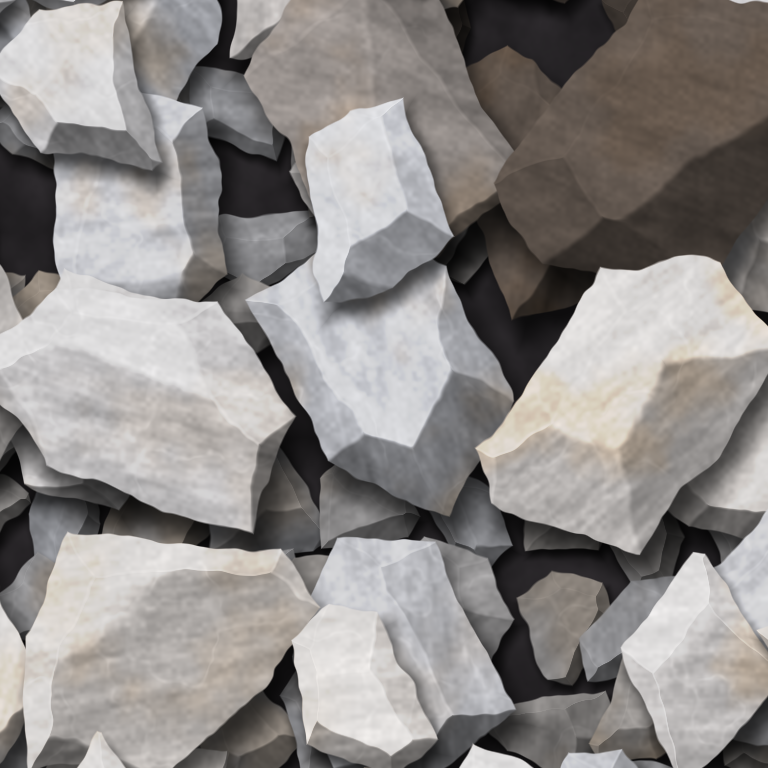
Write a Shadertoy shader that draws this texture.

```glsl
const vec3 LIGHT = vec3(-0.35, 0.62, 0.70);
const vec3 GAP = vec3(0.15, 0.14, 0.15);
const vec3 COOL_GREY = vec3(0.82, 0.83, 0.86);
const vec3 CREAM = vec3(0.91, 0.885, 0.865);
const vec3 DARK_BROWN = vec3(0.37, 0.33, 0.30);
const vec3 OCHRE_TINT = vec3(1.0, 0.93, 0.84);
const int SIDES = 6;

struct Rock {
    float edge;   // signed distance to the outline, negative inside
    vec3 normal;  // facet normal
    float wear;   // brightness of worn ridges
};

float hash(vec2 p) {
    return fract(sin(dot(p, vec2(127.1, 311.7))) * 43758.5453);
}

float noise(vec2 p) {
    vec2 cell = floor(p), f = fract(p);
    f = f * f * (3.0 - 2.0 * f);
    float low = mix(hash(cell), hash(cell + vec2(1, 0)), f.x);
    float high = mix(hash(cell + vec2(0, 1)), hash(cell + vec2(1, 1)), f.x);
    return mix(low, high, f.y);
}

float fbm(vec2 p) {
    float sum = 0.0, amp = 0.53;
    for (int i = 0; i < 4; i++) {
        sum += amp * noise(p);
        p = mat2(1.6, 1.2, -1.2, 1.6) * p + 5.3;
        amp *= 0.5;
    }
    return sum;
}

vec2 direction(float angle) {
    return vec2(cos(angle), sin(angle));
}

// Convex block seen from above: a tilted top cut by sloping side planes
Rock rockShape(vec2 p, vec2 seed) {
    vec2 axis = direction(6.283 * hash(seed + 0.7));
    vec2 slope = 0.6 * (vec2(hash(seed + 1.3), hash(seed + 2.9)) - 0.5);
    float height = 0.40 + dot(slope, p);
    Rock rock = Rock(-9.0, vec3(0), 0.0);
    for (int k = 0; k < SIDES; k++) {
        vec2 s = seed + float(k) * 3.17;
        vec2 dir = direction((float(k) + 0.7 * hash(s)) * 6.283 / float(SIDES));
        float reach = mix(0.72, 1.0, hash(s + 4.1)) * (1.0 - 0.38 * abs(dot(dir, axis)));
        float steep = mix(0.6, 2.8, hash(s + 8.6));
        float side = dot(dir, p) - reach;
        float plane = -side * steep;
        float cut = smoothstep(-0.03, 0.03, height - plane);
        slope = mix(slope, -dir * steep, cut);
        rock.wear = max(rock.wear * (1.0 - cut), 4.0 * cut * (1.0 - cut));
        height = min(height, plane);
        rock.edge = max(rock.edge, side);
    }
    rock.normal = normalize(vec3(-slope, 1.0));
    return rock;
}

// Mineral colour with stains, strata, pale veins and grain
vec3 stoneColour(vec2 uv, vec2 centre, vec2 seed, vec2 grainDir) {
    vec3 base = mix(COOL_GREY, CREAM, hash(seed + 11.0));
    base *= mix(0.92, 1.04, hash(seed + 12.0));
    float darkness = smoothstep(0.30, 0.18, distance(centre, vec2(0.70, 0.97)));
    darkness = max(darkness, step(0.96, hash(seed + 13.0)));
    base = mix(base, DARK_BROWN, darkness);

    float stain = smoothstep(0.48, 0.70, fbm(uv * 7.0 + seed * 7.3));
    base *= mix(vec3(1), OCHRE_TINT, stain * mix(0.2, 1.0, hash(seed + 14.0)));

    vec2 along = vec2(dot(uv, grainDir), dot(uv, vec2(-grainDir.y, grainDir.x)));
    base *= 0.88 + 0.24 * fbm(along * vec2(8, 36) + seed * 3.1);
    float vein = abs(fbm(uv * 11.0 + seed * 5.7) - 0.5);
    base += 0.04 * (1.0 - darkness) * smoothstep(0.04, 0.0, vein);
    return base * (0.95 + 0.10 * noise(uv * 150.0));
}

// Light difference across a rough, layered surface
float surfaceRelief(vec2 uv, vec2 grainDir, vec2 seed) {
    vec2 across = vec2(-grainDir.y, grainDir.x);
    vec2 q = vec2(dot(uv, grainDir) * 7.0, dot(uv, across) * 20.0) + seed * 2.3;
    vec2 lit = vec2(dot(LIGHT.xy, grainDir), dot(LIGHT.xy, across)) * 0.22;
    return fbm(q) - fbm(q + lit);
}

vec3 paintRocks(vec3 colour, vec2 uv, vec2 rough, float size, float share, float dim, float salt) {
    vec2 home = floor(uv / size);
    for (int j = 1; j >= -1; j--)
    for (int i = -1; i <= 1; i++) {
        vec2 id = home + vec2(i, j);
        vec2 seed = id + salt;
        if (hash(seed + 20.0) > share) continue;
        vec2 jitter = 0.4 * (vec2(hash(seed + 21.0), hash(seed + 22.0)) - 0.5);
        vec2 centre = (id + 0.5 + jitter) * size;
        float radius = size * mix(0.64, 0.82, hash(seed + 23.0));
        vec2 p = (uv + rough - centre) / radius;
        if (length(p) > 2.0) continue;

        // Shadow dropped on whatever lies underneath
        float fall = rockShape(p - vec2(0.05, -0.11), seed).edge;
        colour *= mix(0.32, 1.0, smoothstep(-0.10, 0.13, fall));

        Rock rock = rockShape(p, seed);
        float cover = smoothstep(0.0015, -0.0015, rock.edge * radius);
        if (cover <= 0.0) continue;
        vec2 grainDir = direction(3.14 * hash(seed + 24.0));
        float facing = dot(rock.normal, normalize(LIGHT));
        float light = mix(0.47, 1.06, smoothstep(-0.35, 0.72, facing));
        light += 0.65 * surfaceRelief(uv, grainDir, seed) + 0.04 * rock.wear;
        vec3 stone = stoneColour(uv, centre, seed, grainDir) * light * dim;
        colour = mix(colour, stone, cover);
    }
    return colour;
}

// Rolls off the brightest tones
vec3 softenHighlights(vec3 colour) {
    return min(colour, 0.82) + 0.45 * max(colour - 0.82, 0.0);
}

void mainImage(out vec4 fragColor, in vec2 fragCoord) {
    vec2 uv = fragCoord / iResolution.y;
    vec2 rough = 0.045 * (vec2(fbm(uv * 9.0), fbm(uv * 9.0 + 37.0)) - 0.5);

    // Rubble in the gaps, two courses of large blocks, then a few small ones
    vec3 colour = GAP * (0.7 + 0.6 * fbm(uv * 20.0));
    colour = paintRocks(colour, uv, rough, 0.13, 0.85, 0.62, 3.7);
    colour = paintRocks(colour, uv, rough, 0.30, 0.90, 0.94, 19.6);
    colour = paintRocks(colour, uv, rough, 0.35, 0.88, 1.0, 41.3);
    colour = paintRocks(colour, uv, rough, 0.20, 0.12, 1.0, 77.9);
    fragColor = vec4(softenHighlights(colour), 1.0);
}
```
